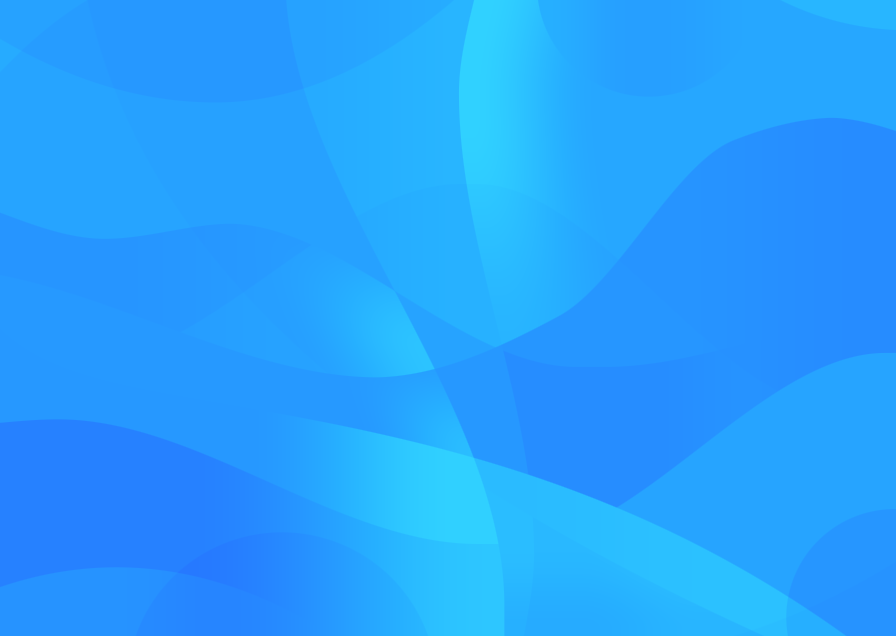
This background is drawn by a WebGL 2 fragment shader. Its source:

```glsl
#version 300 es
precision highp float;

#define CANVAS_HEIGHT 5.46
#define SKY_TONE 0.645
#define DEEP_TONE 0.505
#define BAND_TONE 0.735
#define TOP_GLOW 0.165
#define FOLD_GLOW 0.14
#define SWEEP_GLOW 0.22

uniform vec2 u_resolution;
out vec4 fragColor;

// Smooth coverage of the positive side of a signed field
float cover(float d) {
    return clamp(d / max(fwidth(d), 1e-5) + 0.5, 0.0, 1.0);
}

float disc(vec2 p, vec2 center, float radius) {
    return cover(radius - length(p - center));
}

float ramp(float a, float b, float x) {
    return smoothstep(a, b, x);
}

// Wave heights, measured down from the top edge
float upperWave(float x) {
    return 1.6 + 0.45 * ramp(-0.9, 0.9, x) - 0.13 * ramp(0.9, 2.0, x)
         + 1.23 * ramp(1.95, 4.95, x) - 0.4 * ramp(5.2, 7.6, x);
}

float mainWave(float x) {
    return 2.3 + 0.94 * ramp(-0.6, 3.25, x) - 1.5 * ramp(3.2, 7.2, x)
         - 0.73 * ramp(4.8, 6.3, x) + 0.5 * ramp(7.1, 9.0, x);
}

float faintWave(float x) {
    return 2.87 + 0.24 * ramp(-0.6, 0.7, x) - 1.53 * ramp(0.7, 3.95, x)
         + 1.92 * ramp(4.1, 7.2, x);
}

float lowerWave(float x) {
    return 3.66 - 0.06 * ramp(-0.5, 0.5, x) + 1.07 * ramp(0.5, 4.1, x)
         - 1.64 * ramp(4.4, 7.6, x);
}

float sweep(float x) {
    float u = x - 1.0;
    return 3.33 + 0.15 * u + 0.00484 * u * u * u - 0.35 * exp(-2.2 * x);
}

// Upright folds, measured from the left edge
float rightFold(float y) {
    return 4.2 - 0.26 * ramp(-0.8, 0.8, y) + 0.645 * ramp(0.8, 4.75, y)
         - 0.2 * ramp(4.75, 6.3, y);
}

float middleFold(float y) {
    return 2.45 + 1.88 * ramp(-0.2, 5.2, y);
}

float leftFold(float y) {
    return 0.75 + y * (0.22 + y * (0.1 + 0.01 * y));
}

void main() {
    vec2 p = gl_FragCoord.xy / u_resolution.y * CANVAS_HEIGHT;
    p.y = CANVAS_HEIGHT - p.y;
    float x = p.x, y = p.y;

    float underUpper = cover(y - upperWave(x));
    float underMain = cover(y - mainWave(x));
    float underFaint = cover(y - faintWave(x));
    float underLower = cover(y - lowerWave(x));
    float underSweep = cover(y - sweep(x));
    float pastRight = x - rightFold(y);
    float pastMiddle = x - middleFold(y);
    float inRight = cover(pastRight);
    float inMiddle = cover(pastMiddle);
    float inLeft = cover(x - leftFold(y));

    // Upper field and its bright fold
    float tone = mix(SKY_TONE, 0.633, inLeft);
    tone = mix(tone, 0.67 + 0.04 * ramp(2.6, 4.0, x), inMiddle);
    float topGlow = (1.0 - ramp(0.1, 1.2, pastRight)) * (1.0 - 0.6 * ramp(1.0, 3.0, y));
    tone = mix(tone, 0.655 + TOP_GLOW * topGlow, inRight);
    tone -= 0.015 * underFaint * inMiddle;

    // Arcs along the top edge
    float u = x - 1.85;
    tone -= 0.035 * cover(0.88 - mix(0.16, 0.21, step(0.0, u)) * u * u - y);
    tone += 0.025 * cover(0.62 - 1.05 * x + 0.3 * x * x - y) * (1.0 - step(1.5, x));
    float topDisc = 0.685 - 0.06 * ramp(4.7, 5.4, x) + 0.03 * ramp(5.7, 6.5, x);
    tone = mix(tone, topDisc, disc(p, vec2(5.57, -0.13), 0.96));
    tone += 0.06 * disc(p, vec2(7.8, -2.2), 2.46);

    // Lens between the two middle waves
    float lens = 0.585 + 0.03 * ramp(1.0, 2.5, x) + 0.02 * underFaint - 0.01 * inLeft
               + FOLD_GLOW * (1.0 - ramp(0.0, 1.1, -pastMiddle)) * ramp(1.9, 3.0, y);
    tone = mix(tone, mix(lens, 0.64, inMiddle), underUpper);

    // Deep body under the main wave
    float body = 0.6 + FOLD_GLOW * (1.0 - ramp(0.0, 0.9, -pastMiddle)) * ramp(2.9, 3.9, y);
    float deep = 0.58 - 0.03 * ramp(5.8, 7.4, x) + 0.008 * underFaint;
    deep = mix(deep, 0.553, underUpper * (1.0 - ramp(5.6, 6.6, x)));
    body = mix(mix(body, 0.597, inMiddle), deep, inRight);
    tone = mix(tone, body, underMain);
    tone = mix(tone, SKY_TONE, underLower);

    // Bright sweep along the bottom
    float glow = 0.595 + SWEEP_GLOW * ramp(2.1, 3.9, x);
    glow = mix(glow, DEEP_TONE + 0.27 * ramp(1.6, 4.2, x), underLower);
    float band = 0.72 - 0.05 * ramp(4.7, 5.4, y) + 0.04 * ramp(5.0, 6.0, x);
    band = mix(band + 0.02 * (1.0 - inRight), BAND_TONE + 0.02 * ramp(4.5, 6.0, x), inLeft);
    tone = mix(tone, mix(glow, band, inMiddle), underSweep);

    // Hill and discs along the bottom edge
    float hill = cover(y - 4.87 - 0.17 * (x - 1.0) * (x - 1.0));
    tone += 0.07 * hill * (1.0 - ramp(1.0, 2.8, x));
    tone -= 0.03 * disc(p, vec2(2.42, 5.9), 1.33);
    tone -= 0.055 * disc(p, vec2(7.68, 5.3), 0.93);
    float v = max(x - 6.3, 0.0);
    tone -= 0.012 * cover(y - 5.46 + 0.3 * v + 0.115 * v * v);

    fragColor = vec4(0.15 + 0.3 * max(tone - 0.69, 0.0), tone, 1.0, 1.0);
}
```
